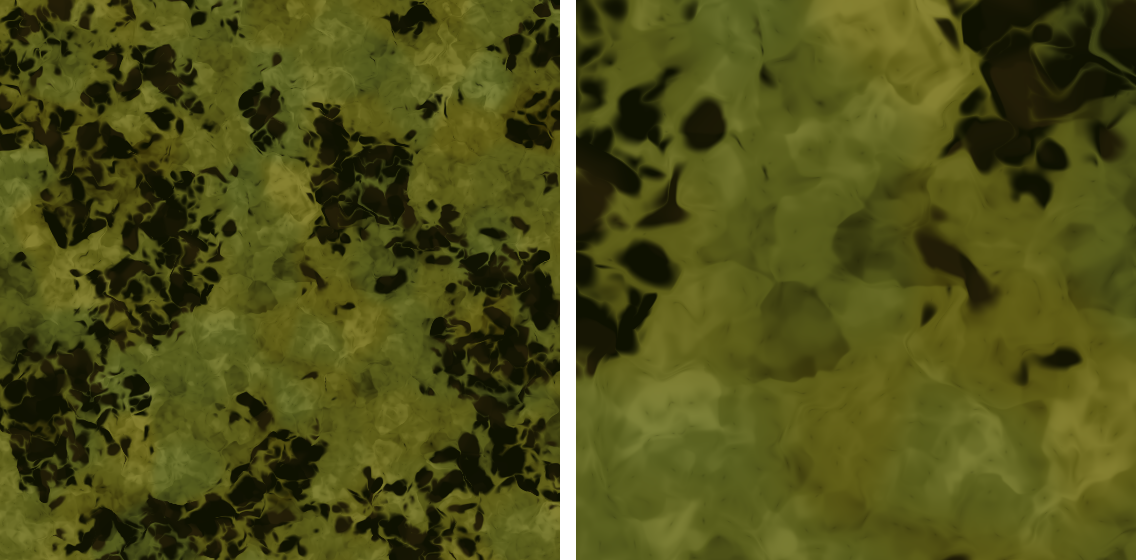
Left, the full canvas; right, a detail of the centre.
Reproduce this texture procedurally as a Shadertoy shader.

```glsl
// Mottled olive moss broken by clusters of dark, ragged gaps.
// Blended cellular noise gives tone and warping; scattered tilted
// ellipses at three sizes, bent by the warp, form the gaps.

vec3 hash3(vec2 p) {
    vec3 q = fract(p.xyx * vec3(0.1031, 0.1030, 0.0973));
    q += dot(q, q.yxz + 33.33);
    return fract((q.xxy + q.yzz) * q.zyx);
}

// Cellular noise: random values blended by distance to their cell points.
// Low sharpness is cloudy, high sharpness gives distinct facets.
vec3 cellBlend(vec2 p, float sharpness) {
    vec2 cell = floor(p);
    vec3 sum = vec3(0.0);
    float total = 0.0;
    for (int y = -1; y <= 1; y++)
    for (int x = -1; x <= 1; x++) {
        vec2 id = cell + vec2(x, y);
        vec2 toPoint = id + hash3(id + 71.0).xy - p;
        float weight = exp(-sharpness * dot(toPoint, toPoint)) + 1e-9;
        sum += weight * hash3(id);
        total += weight;
    }
    return sum / total;
}

// Distance, in canvas units, to randomly tilted ellipses
float gapDistance(vec2 p, float scale, float density) {
    p = p * scale + scale * 3.7;
    vec2 cell = floor(p);
    float nearest = 1.0;
    for (int y = -1; y <= 1; y++)
    for (int x = -1; x <= 1; x++) {
        vec2 id = cell + vec2(x, y);
        vec3 rnd = hash3(id + 19.0);
        float angle = 6.2832 * rnd.z;
        float c = cos(angle), s = sin(angle);
        vec2 q = mat2(c, -s, s, c) * (p - id - rnd.xy);
        float chance = hash3(id + 137.0).x;
        float size = 0.8 * smoothstep(0.0, 0.35, density - chance) - 0.18;
        nearest = min(nearest, length(q * vec2(1.0, 1.5 + rnd.x)) - size);
    }
    return nearest / scale;
}

void mainImage(out vec4 fragColor, in vec2 fragCoord) {
    vec2 uv = fragCoord / iResolution.y;

    // Noise layers from broad to fine
    vec3 broad = cellBlend(uv * 5.0 + 2.3, 8.0);
    vec3 middle = cellBlend(uv * 11.0 + 40.0, 8.0);
    vec3 ragged = cellBlend(uv * 30.0 + 90.0, 9.0);
    vec3 grain = cellBlend(uv * 75.0 + 150.0, 7.0);
    vec2 warped = uv + 0.026 * (ragged.xy - 0.5) + 0.006 * (grain.xy - 0.5);
    vec3 facet = cellBlend(warped * 25.0 + 210.0, 30.0);

    // Gaps gather where the cluster value is high
    float cluster = 0.6 * broad.x + 0.4 * middle.x;
    float density = smoothstep(0.25, 0.75, cluster);
    float gap = gapDistance(warped, 18.0, density);
    gap = min(gap, gapDistance(warped, 32.0, density));
    gap = min(gap, gapDistance(warped, 55.0, 0.6 * density));

    // Moss brightness, shaded beside the gaps
    float tone = 0.365 + 0.13 * (broad.y - 0.5) + 0.11 * (middle.y - 0.5)
               + 0.12 * (facet.x - 0.5) + 0.07 * (ragged.z - 0.5)
               + 0.08 * (grain.z - 0.5) - 0.10 * (cluster - 0.5);
    tone *= mix(0.86, 1.0, smoothstep(0.0, 0.018, gap));

    // Olive ramp, with a slight drift between yellow and green
    vec3 moss = mix(vec3(0.17, 0.165, 0.03), vec3(0.36, 0.37, 0.10),
                    smoothstep(0.15, 0.36, tone));
    moss = mix(moss, vec3(0.51, 0.51, 0.21), smoothstep(0.34, 0.52, tone));
    moss += vec3(0.05, 0.0, -0.04) * (middle.z - 0.5);

    // Gap floor runs from green-black to dull brown
    vec3 hollow = mix(vec3(0.055, 0.065, 0.005), vec3(0.145, 0.12, 0.03),
                      smoothstep(0.3, 0.9, 0.5 * ragged.z + 0.5 * facet.y));

    vec3 color = mix(hollow, moss, smoothstep(-0.006, 0.006, gap));
    fragColor = vec4(color, 1.0);
}
```
